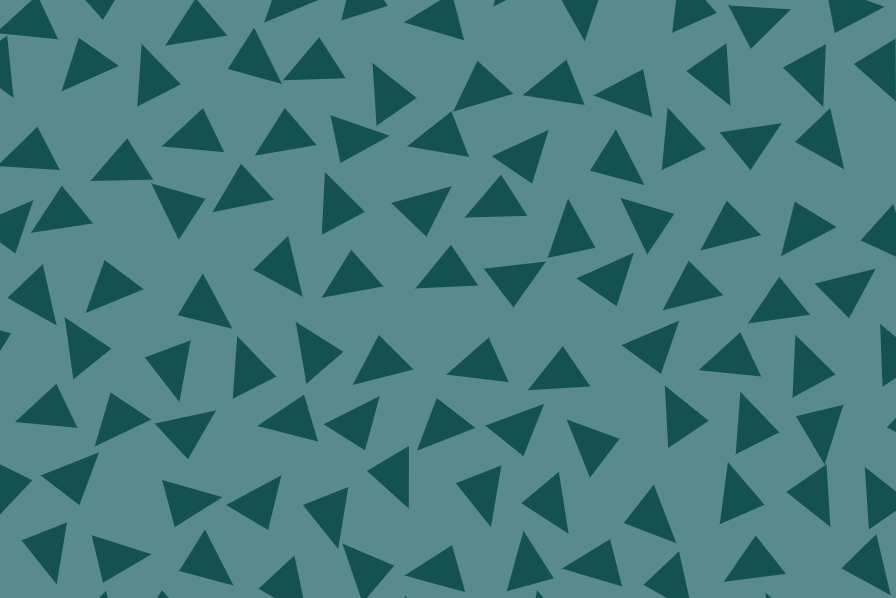
This pattern is drawn by a WebGL 1 fragment shader. Its source:

```glsl
precision highp float;
// Scattered dark teal triangles of one size on a paler teal ground.
// Sites of a staggered lattice are jittered, then pushed apart from close
// neighbours; each carries the same scalene triangle turned at random.

uniform vec2 u_resolution;

const float ROWS_SCALE = 7.45;   // lattice steps per canvas height
const float ROW_HEIGHT = 0.866;  // row spacing in lattice steps

vec2 hash2(vec2 p) {
  vec3 q = fract(vec3(p.xyx) * vec3(0.1031, 0.1030, 0.0973));
  q += dot(q, q.yzx + 33.33);
  return fract((q.xx + q.yz) * q.zy);
}

float rowShift(float row) {
  return 0.5 * mod(row, 2.0);
}

// Lattice site moved to a random place in a small disk
vec2 jitteredSite(vec2 cell) {
  vec2 h = hash2(cell + 41.0);
  float turn = 6.28319 * h.x;
  vec2 centre = vec2(cell.x + 0.5 + rowShift(cell.y), (cell.y + 0.5) * ROW_HEIGHT);
  return centre + 0.36 * sqrt(h.y) * vec2(cos(turn), sin(turn));
}

// Jittered site after one step of repulsion from its neighbours
vec2 relaxedSite(vec2 cell) {
  vec2 site = jitteredSite(cell);
  vec2 push = vec2(0.0);
  for (int j = -1; j <= 1; j++) {
    for (int i = -1; i <= 1; i++) {
      if (i == 0 && j == 0) continue;
      vec2 away = site - jitteredSite(cell + vec2(float(i), float(j)));
      float gap = max(length(away), 0.001);
      push += away / gap * 0.5 * max(0.86 - gap, 0.0);
    }
  }
  return site + push;
}

// Signed distance to the line a-b, positive on its left
float leftOf(vec2 p, vec2 a, vec2 b) {
  vec2 e = normalize(b - a);
  return dot(p - a, vec2(-e.y, e.x));
}

float triangle(vec2 p) {
  vec2 a = vec2(-0.365, 0.174);
  vec2 b = vec2(0.417, 0.174);
  vec2 c = vec2(-0.052, -0.348);
  return max(leftOf(p, a, b), max(leftOf(p, b, c), leftOf(p, c, a)));
}

// Angles gather loosely around the quarter turns
float siteAngle(vec2 cell) {
  vec2 h = hash2(cell + 97.0);
  float quarter = 1.0 + floor(4.0 * pow(h.x, 1.2));
  return 1.5708 * quarter + 0.07 + 0.85 * (h.y - 0.5);
}

void main() {
  vec2 p = gl_FragCoord.xy / u_resolution.y * ROWS_SCALE;
  float pixel = ROWS_SCALE / u_resolution.y;

  // Nearest triangle among the surrounding cells
  float dist = 1.0;
  for (int j = -1; j <= 1; j++) {
    float row = floor(p.y / ROW_HEIGHT) + float(j);
    float column = floor(p.x - rowShift(row));
    for (int i = -1; i <= 1; i++) {
      vec2 cell = vec2(column + float(i), row);
      float t = siteAngle(cell);
      mat2 unturn = mat2(cos(t), -sin(t), sin(t), cos(t));
      dist = min(dist, triangle(unturn * (p - relaxedSite(cell))));
    }
  }

  vec3 ground = vec3(0.35, 0.545, 0.548);
  vec3 darkTeal = vec3(0.08, 0.32, 0.318);
  float cover = clamp(0.5 - dist / pixel, 0.0, 1.0);
  gl_FragColor = vec4(mix(ground, darkTeal, cover), 1.0);
}
```
